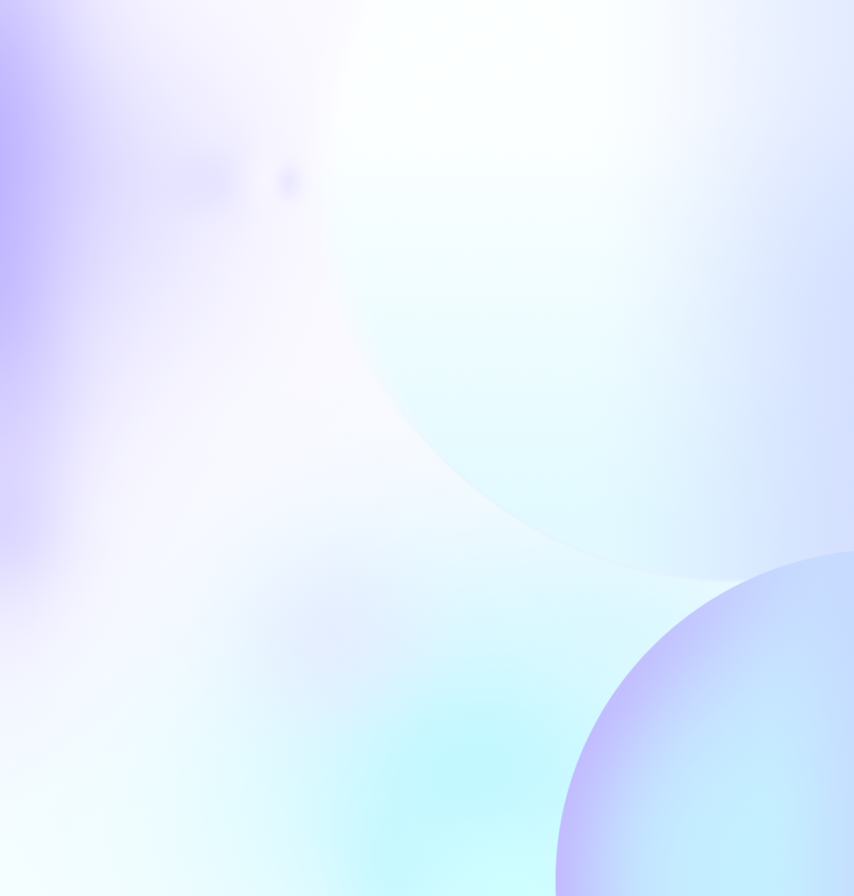
A Shadertoy shader for this background:

```glsl
// Pale pastel backdrop: violet mist, a large translucent disc and a blue orb in the corner.

#define DISC_CENTER vec2(0.820, 0.809)
#define DISC_RADIUS 0.457
#define ORB_CENTER vec2(0.990, 0.017)
#define ORB_RADIUS 0.370
#define RIM_WIDTH 0.075
#define MIST_WARP 0.035
#define VIOLET vec3(0.74, 0.70, 1.0)
#define LAVENDER vec3(0.87, 0.86, 1.0)
#define CYAN vec3(0.79, 0.975, 1.0)
#define AQUA vec3(0.75, 0.97, 1.0)

float hash(vec2 p) {
    return fract(sin(dot(p, vec2(127.1, 311.7))) * 43758.5453);
}

float noise(vec2 p) {
    vec2 i = floor(p), f = fract(p);
    f = f * f * (3.0 - 2.0 * f);
    return mix(mix(hash(i), hash(i + vec2(1, 0)), f.x),
               mix(hash(i + vec2(0, 1)), hash(i + vec2(1, 1)), f.x), f.y);
}

float fbm(vec2 p) {
    float sum = 0.0, amp = 0.5;
    for (int i = 0; i < 3; i++) {
        sum += amp * noise(p);
        p = p * 2.03 + 7.1;
        amp *= 0.5;
    }
    return sum;
}

// Elliptical soft spot, 1 at its center.
float glow(vec2 p, vec2 center, vec2 size) {
    vec2 d = (p - center) / size;
    return exp(-dot(d, d));
}

vec3 mistColor(vec2 p) {
    vec3 col = mix(vec3(0.965, 0.995, 1.0), vec3(0.985, 0.98, 1.0), smoothstep(0.05, 0.35, p.y));

    // Violet mist on the left, with a ragged outline
    vec2 q = p + MIST_WARP * (vec2(fbm(p * 6.0), fbm(p * 6.0 + 31.0)) - 0.44);
    col = mix(col, LAVENDER, 0.65 * glow(q, vec2(0.13, 0.78), vec2(0.15, 0.20)));
    col = mix(col, LAVENDER, 0.50 * glow(q, vec2(0.23, 0.805), vec2(0.05, 0.04)));
    col = mix(col, VIOLET, glow(q, vec2(-0.02, 0.80), vec2(0.115, 0.36)));
    col = mix(col, VIOLET, 0.30 * glow(q, vec2(0.0, 0.40), vec2(0.06, 0.08)));

    // Small pearl inside the mist
    col = mix(col, vec3(0.98, 0.975, 1.0), 0.7 * glow(p, vec2(0.300, 0.800), vec2(0.028, 0.035)));
    col = mix(col, LAVENDER, 0.5 * glow(p, vec2(0.322, 0.797), vec2(0.014, 0.019)));

    // Cyan light rising from the bottom
    col = mix(col, CYAN, glow(p, vec2(0.55, 0.12), vec2(0.30, 0.26)));
    col = mix(col, vec3(0.84, 0.97, 1.0), 0.55 * glow(p, vec2(0.72, 0.30), vec2(0.17, 0.10)));
    col = mix(col, vec3(0.90, 0.92, 1.0), 0.75 * glow(p, vec2(0.375, 0.29), vec2(0.10, 0.10)));
    col = mix(col, AQUA, 0.7 * glow(p, vec2(0.52, 0.14), vec2(0.11, 0.09)));
    col = mix(col, AQUA, 0.6 * glow(p, vec2(0.44, 0.03), vec2(0.06, 0.07)));
    col = mix(col, vec3(0.81, 1.0, 1.0), 0.8 * glow(p, vec2(0.57, 0.01), vec2(0.09, 0.07)));
    return col;
}

vec3 discColor(vec2 p) {
    vec3 col = mix(vec3(0.885, 0.98, 1.0), vec3(0.99, 1.0, 1.0), clamp((p.y - 0.42) / 0.45, 0.0, 1.0));
    float side = smoothstep(0.64, 1.0, p.x) * mix(1.0, 0.65, smoothstep(0.65, 0.95, p.y));
    return mix(col, vec3(0.83, 0.875, 1.0), side);
}

vec3 orbColor(vec2 p) {
    vec2 d = p - ORB_CENTER;
    float depth = max(ORB_RADIUS - length(d), 0.0);
    vec3 col = mix(vec3(0.77, 0.94, 1.0), vec3(0.785, 0.895, 1.0), smoothstep(0.05, 0.36, p.y));
    col = mix(col, vec3(0.775, 0.85, 1.0), 0.8 * smoothstep(0.85, 0.98, p.x));

    // Violet rim, strongest on the left
    float facing = smoothstep(0.0, 0.9, -d.x / max(length(d), 0.001));
    return mix(col, vec3(0.76, 0.74, 1.0), facing * exp(-pow(depth / RIM_WIDTH, 1.5)));
}

void mainImage(out vec4 fragColor, in vec2 fragCoord) {
    vec2 p = fragCoord / iResolution.y;
    float px = 1.0 / iResolution.y;
    vec3 col = mistColor(p);

    // Large disc: crisp below, dissolving into the mist above
    float disc = length(p - DISC_CENTER) - DISC_RADIUS;
    float blur = px + mix(0.002, 0.030, smoothstep(0.45, 0.70, p.y));
    col = mix(col, discColor(p), smoothstep(blur, -blur, disc));
    float line = exp(-pow(disc / 0.002, 2.0)) * smoothstep(0.62, 0.45, p.y);
    col = mix(col, vec3(0.90, 0.93, 1.0), 0.4 * line);

    // Corner orb
    float orb = length(p - ORB_CENTER) - ORB_RADIUS;
    col = mix(col, orbColor(p), smoothstep(px, -px, orb));

    // Fine grain against banding
    col += (hash(fragCoord) - 0.5) / 255.0;
    fragColor = vec4(clamp(col, 0.0, 1.0), 1.0);
}
```
